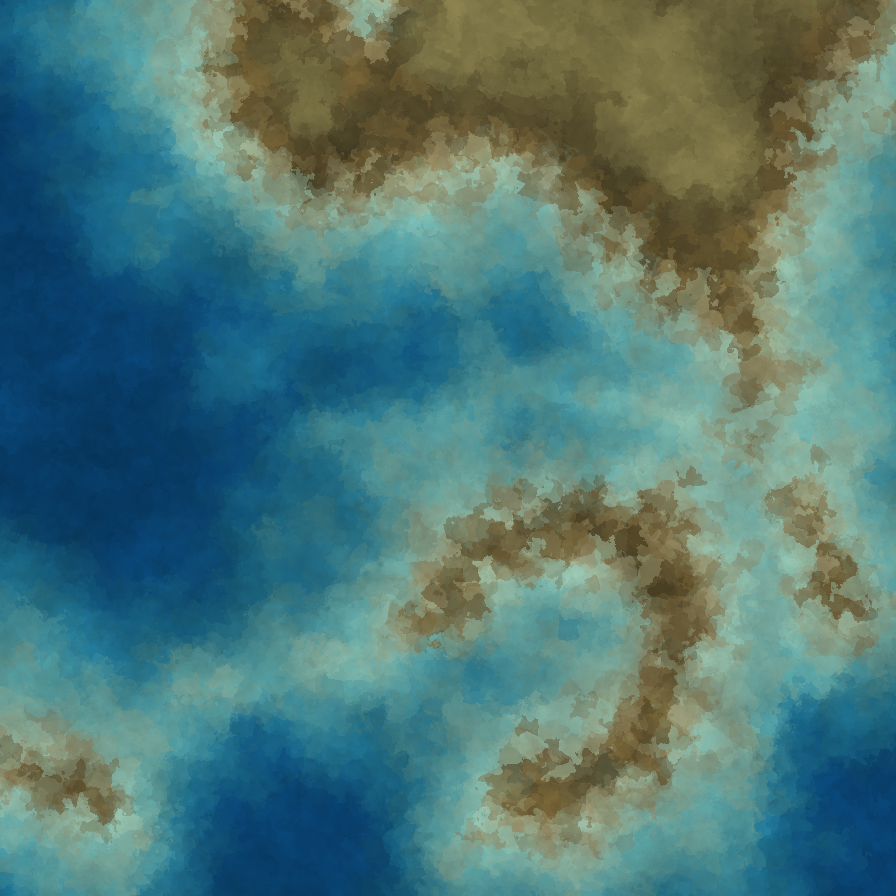
Write a three.js fragment shader that draws this background.

```glsl
// Watercolour coast seen from above: olive land, a broken ring island and shoals in deep blue.
// A warped distance field gives the elevation; translucent layers of ragged cells
// sample it at their seeds, so every wash breaks up into overlapping flakes.
varying vec2 vUv;

const int   LAYERS       = 7;
const float FIRST_SCALE  = 10.0;   // cells across the canvas in the coarsest layer
const float SCALE_STEP   = 1.29;
const float LAYER_ALPHA  = 0.36;
const float CELL_SHARP   = 100.0;
const float RAGGEDNESS   = 1.5;
const float COAST_WARP   = 0.10;
const float RELIEF       = 0.15;
const float MOTTLE       = 0.13;
const float FLAKE_JITTER = 0.07;
const float FLAKE_TONE   = 0.30;
const float EDGE_INK     = 0.22;
const float GRAIN        = 0.10;
const vec3 DEEP  = vec3(0.03, 0.24, 0.41);
const vec3 BLUE  = vec3(0.10, 0.40, 0.51);
const vec3 TEAL  = vec3(0.30, 0.57, 0.58);
const vec3 FOAM  = vec3(0.53, 0.69, 0.62);
const vec3 SAND  = vec3(0.57, 0.54, 0.40);
const vec3 EARTH = vec3(0.41, 0.34, 0.18);
const vec3 UMBER = vec3(0.27, 0.24, 0.14);
const vec3 OLIVE = vec3(0.48, 0.45, 0.27);

float hash(vec2 p) { return fract(sin(dot(p, vec2(127.1, 311.7))) * 43758.5453); }

float noise(vec2 p) {
  vec2 i = floor(p), f = fract(p);
  f = f * f * (3.0 - 2.0 * f);
  return mix(mix(hash(i), hash(i + vec2(1.0, 0.0)), f.x),
             mix(hash(i + vec2(0.0, 1.0)), hash(i + 1.0), f.x), f.y);
}

float fbm(vec2 p) {
  float sum = 0.0, amp = 0.533;
  for (int i = 0; i < 4; i++) {
    sum += amp * noise(p);
    p = mat2(1.6, 1.2, -1.2, 1.6) * p + 7.1;
    amp *= 0.5;
  }
  return sum;
}

// Capsule whose radius runs from ra to rb; a negative radius makes a shoal
float taper(vec2 p, vec2 a, vec2 b, float ra, float rb) {
  vec2 ab = b - a;
  float t = clamp(dot(p - a, ab) / dot(ab, ab), 0.0, 1.0);
  return length(p - a - ab * t) - mix(ra, rb, t);
}

float brokenRing(vec2 p) {
  float r = length(p);
  float gap = dot(p / max(r, 0.001), vec2(-0.9, -0.43));
  return abs(r - 0.15) - 0.035 + 0.1 * smoothstep(0.75, 0.97, gap);
}

float basin(vec2 v, float size) { return exp(-dot(v, v) / (size * size)); }

// Depth below the shoreline: positive in water, negative on land
float depthAt(vec2 p) {
  vec2 q = p + COAST_WARP * (vec2(fbm(p * 5.0 + 3.0), fbm(p * 5.0 + 31.0)) - 0.5);
  float d = taper(q, vec2(0.36, 0.94), vec2(0.80, 1.00), 0.14, 0.17);
  d = min(d, taper(q, vec2(0.76, 0.88), vec2(0.85, 0.58), 0.16, 0.02));
  d += 0.14 * basin(q - vec2(0.43, 0.97), 0.06);
  d = min(d, brokenRing(q - vec2(0.61, 0.265)));
  d = min(d, taper(q, vec2(0.90, 0.42), vec2(0.94, 0.33), 0.022, 0.032));
  d = min(d, taper(q, vec2(-0.02, 0.16), vec2(0.14, 0.09), 0.03, 0.02));
  // Shoals, then hollows in the sea floor
  d = min(d, taper(q, vec2(0.08, 0.18), vec2(0.42, 0.26), -0.06, -0.02));
  d = min(d, taper(q, vec2(0.58, 0.60), vec2(0.86, 0.47), -0.06, -0.03));
  d = min(d, taper(q, vec2(0.56, 0.28), vec2(0.66, 0.25), -0.05, -0.04));
  d = min(d, taper(q, vec2(0.96, 0.80), vec2(0.96, 0.52), -0.06, -0.04));
  d += 0.13 * basin(p - vec2(0.29, 0.07), 0.11) + 0.10 * basin(p - vec2(0.98, 0.14), 0.13);
  d += 0.10 * basin(p - vec2(0.38, 0.39), 0.06);
  float away = smoothstep(-0.03, 0.14, abs(d));
  return d + away * (RELIEF * (fbm(p * 6.0 + 17.0) - 0.5) + MOTTLE * (fbm(p * 17.0 + 5.0) - 0.5));
}

vec3 wash(float d) {
  vec3 c = mix(OLIVE, UMBER, smoothstep(-0.12, -0.065, d));
  c = mix(c, EARTH, smoothstep(-0.06, -0.025, d));
  c = mix(c, SAND, smoothstep(-0.022, 0.002, d));
  c = mix(c, FOAM, smoothstep(0.002, 0.022, d));
  c = mix(c, TEAL, smoothstep(0.03, 0.09, d));
  c = mix(c, BLUE, smoothstep(0.085, 0.155, d));
  return mix(c, DEEP, smoothstep(0.16, 0.26, d));
}

// Crisp cells: xy = blended seed, z = random tone, w = closeness to an edge
vec4 flake(vec2 p) {
  vec3 sum = vec3(0.0);
  float total = 0.0, top = 0.0;
  for (int y = -1; y <= 1; y++)
  for (int x = -1; x <= 1; x++) {
    vec2 id = floor(p) + vec2(float(x), float(y));
    vec2 seed = id + 0.1 + 0.8 * vec2(hash(id), hash(id + 57.3));
    float w = exp(-CELL_SHARP * min(dot(p - seed, p - seed), 0.8));
    sum += w * vec3(seed, hash(id + 91.7));
    total += w;
    top = max(top, w);
  }
  return vec4(sum / total, 1.0 - top / total);
}

void main() {
  vec3 col = wash(depthAt(vUv));
  float scale = FIRST_SCALE;
  // Lay washes from coarse to fine, each with its own ragged outline
  for (int i = 0; i < LAYERS; i++) {
    vec2 shift = vec2(13.7, 5.3) * float(i), p = vUv * scale;
    vec2 ragged = vec2(fbm(p * 2.0 + shift), fbm(p * 2.0 - shift + 40.0)) - 0.5;
    vec4 f = flake(p + ragged * RAGGEDNESS + shift);
    float d = depthAt((f.xy - shift) / scale) + FLAKE_JITTER * (f.z - 0.5);
    vec3 tint = wash(d) * (1.0 + FLAKE_TONE * (f.z - 0.5)) * (1.0 - EDGE_INK * f.w);
    col = mix(col, tint, LAYER_ALPHA);
    scale *= SCALE_STEP;
  }
  // Broad pigment pooling and paper grain
  col *= 0.84 + 0.34 * fbm(vUv * 11.0 + 63.0);
  col *= 1.0 + GRAIN * (fbm(vUv * 90.0) - 0.5);
  gl_FragColor = vec4(col, 1.0);
}
```
